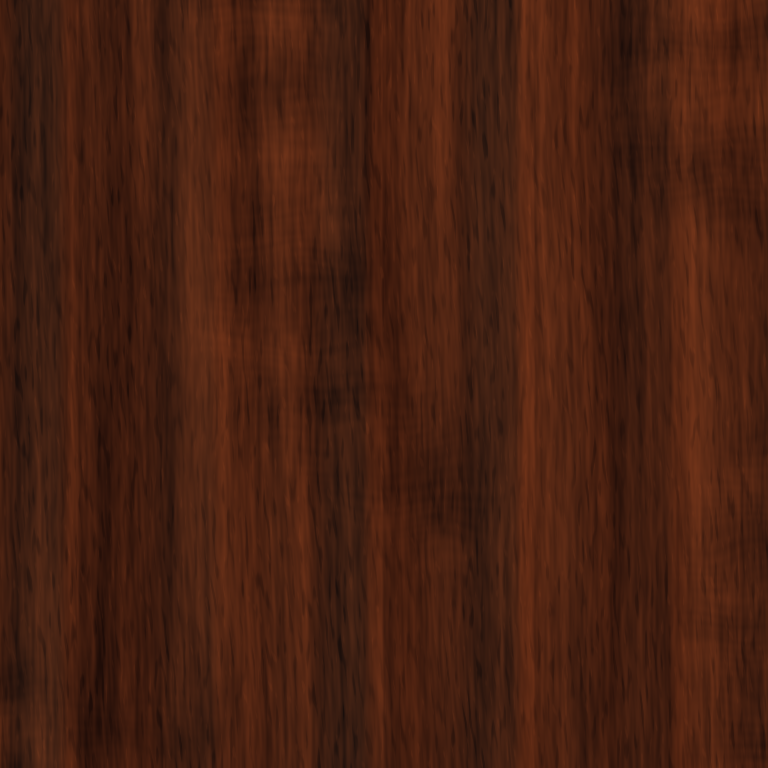
Write a WebGL 1 fragment shader that draws this texture.

```glsl
precision highp float;
// Dark reddish-brown wood veneer with upright grain. Narrow leaves set the broad
// bands; stretched gradient noise adds streaks, fibres and pores, and patches of
// cross figure cloud the grain with soft dark smudges.

#define LEAF_WIDTH 0.198
#define LEAF_SHIFT 0.104
#define BASE_TONE 0.575
#define BAND_AMOUNT 0.36
#define STREAK_AMOUNT 0.30
#define FIBRE_AMOUNT 0.27
#define PORE_AMOUNT 0.24
#define FIGURE_AMOUNT 0.34
#define DARK_WOOD vec3(0.150, 0.064, 0.037)
#define LIGHT_WOOD vec3(0.410, 0.185, 0.090)
#define GREY_SHIFT vec3(-0.022, 0.007, 0.014)

uniform vec2 u_resolution;

float hash(vec2 cell) {
  return fract(sin(dot(cell, vec2(127.1, 311.7))) * 43758.55);
}

vec2 gradient(vec2 cell) {
  float angle = 6.28318 * hash(cell);
  return vec2(cos(angle), sin(angle));
}

// Gradient noise, roughly -1 to 1.
float noise(vec2 p) {
  vec2 i = floor(p);
  vec2 f = p - i;
  vec2 w = f * f * f * (f * (f * 6.0 - 15.0) + 10.0);
  vec2 e = vec2(1.0, 0.0);
  float low = mix(dot(gradient(i), f), dot(gradient(i + e), f - e), w.x);
  float high = mix(dot(gradient(i + e.yx), f - e.yx),
                   dot(gradient(i + e.xx), f - e.xx), w.x);
  return 1.4 * mix(low, high, w.y);
}

// Upright stretched noise; the shear staggers its rows so none line up.
float grain(vec2 p, float across, float along, float seed) {
  vec2 q = p * vec2(across, along);
  q.y += 0.37 * q.x;
  return noise(q + seed * vec2(17.3, 9.7));
}

void main() {
  vec2 uv = gl_FragCoord.xy / u_resolution.y;

  // Slight waver of the fibres
  vec2 p = uv;
  p.x += 0.007 * noise(uv * vec2(4.0, 2.2) + 3.7);
  p.x += 0.0016 * noise(uv * vec2(14.0, 9.0) + 8.1);

  // Leaves: each turns grey and dark, then ends in a pale strip at its seam
  float leafPosition = (uv.x + 0.15 * (p.x - uv.x) - LEAF_SHIFT) / LEAF_WIDTH;
  float leaf = floor(leafPosition);
  float t = leafPosition - leaf;
  float strength = mix(0.35, 1.0, hash(vec2(leaf, 4.0)));
  float greyBand = strength * smoothstep(0.45, 0.68, t) * (1.0 - smoothstep(0.83, 0.94, t));
  float darkCore = strength * smoothstep(0.44, 0.57, t) * (1.0 - smoothstep(0.57, 0.74, t));
  float paleStrip = strength * smoothstep(0.84, 0.95, t) * (1.0 - smoothstep(0.983, 1.0, t));

  // Bands and streaks
  float band = grain(p, 9.0, 0.6, 1.0);
  float streak = 0.65 * grain(p, 32.0, 1.3, 2.0) + 0.55 * grain(p, 74.0, 2.4, 3.0);
  float ridge = abs(grain(p, 21.0, 0.9, 4.0));
  float veinMask = smoothstep(-0.15, 0.45, grain(p, 6.0, 2.0, 5.0));
  float vein = (1.0 - smoothstep(0.0, 0.16, ridge)) * veinMask;

  // Fibres and short pores
  float fibre = 0.7 * grain(p, 135.0, 6.0, 6.0) + 0.6 * grain(p, 215.0, 24.0, 7.0);
  float pore = smoothstep(0.18, 0.62, grain(p, 170.0, 27.0, 8.0));
  float fleck = smoothstep(0.45, 0.75, grain(p, 190.0, 42.0, 9.0));
  float poreMask = 0.6 + 0.4 * smoothstep(-0.3, 0.4, grain(p, 15.0, 1.5, 10.0));

  // Cross figure: smudges and faint ripples within scattered patches
  float patchMask = smoothstep(0.0, 0.45, noise(uv * vec2(3.2, 2.1) + vec2(5.3, 12.6)));
  vec2 bent = uv + 0.02 * vec2(noise(uv * 11.0), noise(uv * 9.0 + 20.0));
  float smudge = noise(bent * vec2(6.0, 12.0) + 31.0);
  float ripple = noise(bent * vec2(17.0, 95.0) + 47.0);
  float figure = patchMask * (smudge - 0.15 + 0.22 * ripple);

  float tone = BASE_TONE
    + BAND_AMOUNT * band
    + STREAK_AMOUNT * streak
    + FIBRE_AMOUNT * fibre
    + FIGURE_AMOUNT * figure
    - PORE_AMOUNT * pore * poreMask
    + 0.13 * fleck
    + 0.24 * paleStrip - 0.11 * greyBand - 0.18 * darkCore - 0.20 * vein;
  tone = clamp(tone, -0.12, 1.12);

  // Redder heart against greyer bands
  float grey = greyBand + 0.55 * grain(p, 12.0, 0.8, 11.0);
  vec3 wood = mix(DARK_WOOD, LIGHT_WOOD, tone) + GREY_SHIFT * clamp(grey, -0.5, 1.0);
  gl_FragColor = vec4(clamp(wood, 0.0, 1.0), 1.0);
}
```
